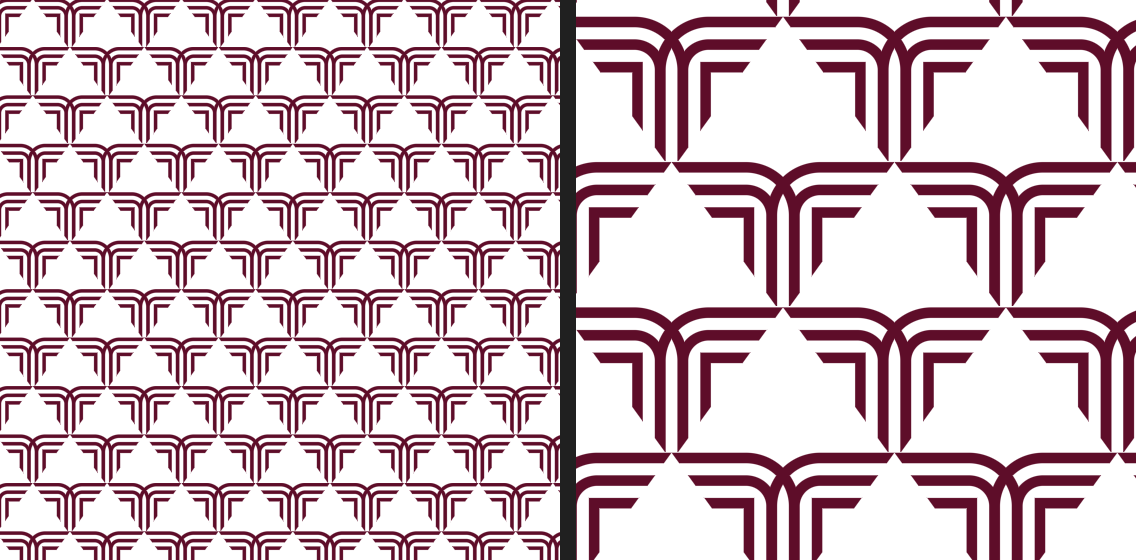
Left, the full canvas; right, a detail of the centre.
This pattern is drawn by a WebGL 2 fragment shader. Its source:

```glsl
#version 300 es
precision highp float;
// Staggered rows of winged motifs in wine red on white. Each wing is three nested
// angled strokes, mirrored about the column axis so the outer strokes cross,
// and trimmed by slanted edges that leave white peaks between the motifs.

uniform vec2 u_resolution;
out vec4 fragColor;

const vec3 WINE = vec3(0.37, 0.05, 0.16);
const vec3 WHITE = vec3(1.0);

// Lengths below are in column widths.
const float COLUMNS = 7.537;
const float ROW_PITCH = 0.652;
const vec2 ORIGIN = vec2(-0.059, 0.003);
const float TOP_MARGIN = 0.028;
const float HALF_STROKE = 0.0236;
const float SPACING = 0.1014;
const float OVERSHOOT = 0.05;
const float BEND_RADIUS = 0.216;
const float TRIM_SLOPE = 1.38;
const float TRIM_TOP = -0.024;

// Signed distance to a corner that runs left and down; radius 0 is a sharp miter.
float cornerDistance(vec2 p, vec2 corner, float radius) {
    vec2 q = vec2(p.x - corner.x, corner.y - p.y) + radius;
    float miter = max(q.x, q.y);
    if (radius <= 0.0) return miter;
    return length(max(q, 0.0)) + min(miter, 0.0) - radius;
}

// Three nested strokes of one wing; only the innermost has a sharp corner.
float wingDistance(vec2 p) {
    float d = 1.0;
    for (int i = 0; i < 3; i++) {
        float inset = float(i) * SPACING;
        float radius = i < 2 ? BEND_RADIUS - inset : 0.0;
        vec2 corner = vec2(OVERSHOOT - inset, inset);
        d = min(d, abs(cornerDistance(p, corner, radius)) - HALF_STROKE);
    }
    return d;
}

// Distance to the slanted edge that trims every stroke end.
float trimDistance(vec2 p) {
    float edge = TRIM_TOP + TRIM_SLOPE * (0.5 - abs(p.x));
    return (p.y - edge) / length(vec2(1.0, TRIM_SLOPE));
}

// Both wings, mirrored about the motif axis and trimmed.
float motifDistance(vec2 p) {
    float wings = min(wingDistance(p), wingDistance(vec2(-p.x, p.y)));
    return max(wings, trimDistance(p));
}

// Motif-local position, y pointing down; odd rows shift by half a column.
vec2 staggeredCell(vec2 p) {
    float y = p.y + TOP_MARGIN;
    float row = floor(y / ROW_PITCH);
    float x = p.x + 0.5 * mod(row, 2.0);
    return vec2(fract(x + 0.5) - 0.5, y - row * ROW_PITCH - TOP_MARGIN);
}

void main() {
    float pixel = COLUMNS / u_resolution.y;
    vec2 fromTop = vec2(gl_FragCoord.x, u_resolution.y - gl_FragCoord.y) * pixel;

    float d = motifDistance(staggeredCell(fromTop - ORIGIN));
    float ink = 1.0 - smoothstep(-0.75 * pixel, 0.75 * pixel, d);
    fragColor = vec4(mix(WHITE, WINE, ink), 1.0);
}
```
